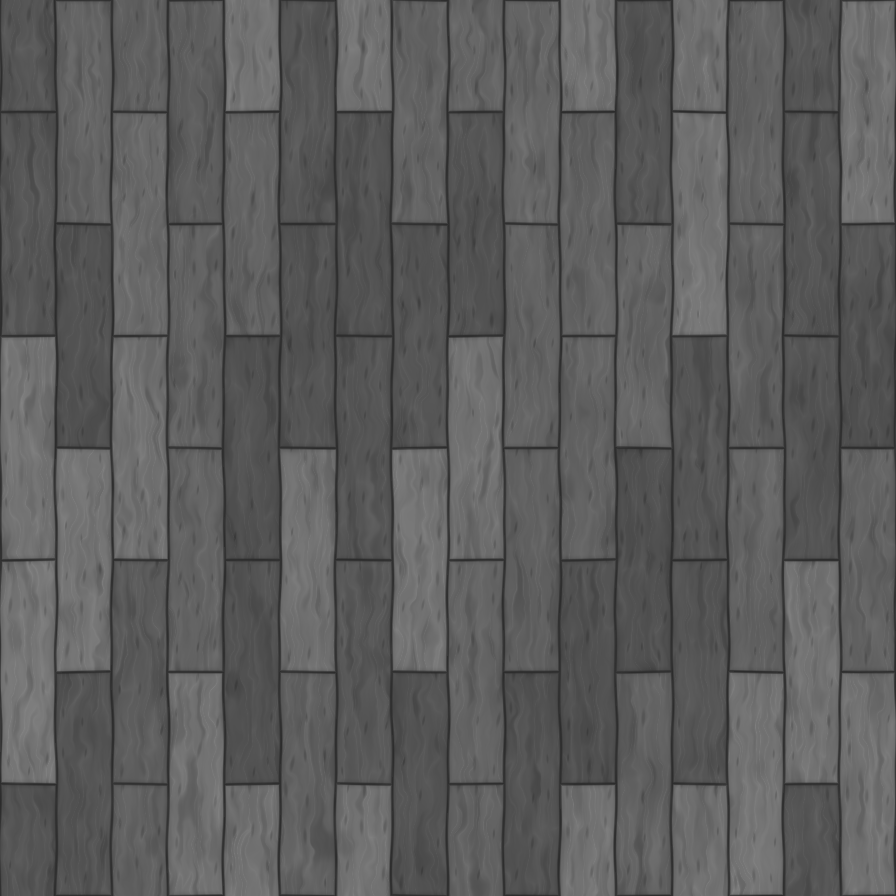
Reproduce this texture procedurally as a WebGL 1 fragment shader.

```glsl
precision highp float;

// Grey wooden planks standing upright: 16 columns of 4 planks, every other
// column shifted by half a plank. Each plank gets a hashed tone and its own
// warped noise grain with dark flecks; thin, slightly uneven seams divide them.

uniform vec2 u_resolution;

const float COLUMNS = 16.0;
const float ROWS = 4.0;
const float ASPECT = COLUMNS / ROWS;
const float SEAM_HALF_WIDTH = 0.0014;
const float TAU = 6.28319;
const vec3 SEAM_COLOR = vec3(0.17);
const vec3 DARK_WOOD = vec3(0.325);
const vec3 MID_WOOD = vec3(0.380);
const vec3 LIGHT_WOOD = vec3(0.445);

float hash(vec2 p) {
  vec3 q = fract(vec3(p.xyx) * 0.1031);
  q += dot(q, q.yzx + 33.33);
  return fract((q.x + q.y) * q.z);
}

float noise(vec2 p) {
  vec2 i = floor(p);
  vec2 f = fract(p);
  f = f * f * (3.0 - 2.0 * f);
  float low = mix(hash(i), hash(i + vec2(1.0, 0.0)), f.x);
  float high = mix(hash(i + vec2(0.0, 1.0)), hash(i + vec2(1.0, 1.0)), f.x);
  return mix(low, high, f.y);
}

float fbm(vec2 p) {
  float sum = 0.0;
  float amplitude = 0.5;
  for (int i = 0; i < 3; i++) {
    sum += amplitude * noise(p);
    p = p * 2.03 + 17.3;
    amplitude *= 0.5;
  }
  return sum / 0.875;
}

// Sideways bend of one vertical seam, in column widths; periodic in y
float seamBend(float seam, float y) {
  float phase = TAU * hash(vec2(mod(seam, COLUMNS), 7.0));
  return 0.014 * sin(TAU * 4.0 * y + phase) + 0.009 * sin(TAU * 11.0 * y + 2.0 * phase);
}

// Three plank tones with a small spread around each
vec3 plankTone(vec2 id) {
  float pick = hash(id + 41.0);
  vec3 tone = mix(DARK_WOOD, MID_WOOD, smoothstep(0.42, 0.60, pick));
  tone = mix(tone, LIGHT_WOOD, smoothstep(0.74, 0.82, pick));
  return tone + 0.018 * (hash(id + 83.0) - 0.5);
}

// Short slanted strokes, at most one in each cell
float flecks(vec2 p, vec2 seed) {
  vec2 grid = p * vec2(3.0, 1.4);
  vec2 cell = floor(grid) + seed;
  vec2 jitter = vec2(hash(cell + 3.1), hash(cell + 9.7));
  vec2 d = fract(grid) - mix(vec2(0.3), vec2(0.7), jitter);
  d.x -= d.y * mix(-0.15, 0.45, jitter.x);
  float size = mix(0.6, 1.2, hash(cell + 5.3));
  float stroke = 1.0 - smoothstep(0.2, 1.0, length(d / (vec2(0.13, 0.25) * size)));
  return stroke * step(0.45, hash(cell + 13.9));
}

// Brightness offset of the grain; p is measured in plank widths
float woodGrain(vec2 p, vec2 seed) {
  vec2 q = p + seed;
  float warp = 2.6 * fbm(q * vec2(2.2, 1.7)) + 0.5 * noise(q * vec2(5.0, 5.5));
  vec2 flow = vec2(q.x * 9.0 + warp, q.y * 1.1);
  float fibres = fbm(flow) - 0.5;
  float ridge = 1.0 - abs(2.0 * noise(flow * vec2(1.3, 0.8) + 31.0) - 1.0);
  float paleLines = pow(ridge, 7.0);
  float darkStreaks = smoothstep(0.62, 0.9, noise(flow * vec2(0.9, 1.3) + 67.0));
  float clouds = noise(q * vec2(1.5, 0.8) + 11.0) - 0.5;
  return 0.07 * fibres + 0.03 * paleLines - 0.04 * darkStreaks
       + 0.025 * clouds - 0.055 * flecks(p, seed);
}

float line(float d, float halfWidth, float soft) {
  return 1.0 - smoothstep(halfWidth - soft, halfWidth + soft, abs(d));
}

void main() {
  vec2 uv = gl_FragCoord.xy / u_resolution;
  float soft = max(0.0011, 0.7 / min(u_resolution.x, u_resolution.y));

  // Nearest vertical seam and the column beside it
  float x = uv.x * COLUMNS;
  float seam = floor(x + 0.5);
  float sideDist = x - seam - seamBend(seam, uv.y);
  float column = seam - 1.0 + step(0.0, sideDist);
  float across = x - column;

  // Nearest joint in the column, slightly tilted
  float wrapped = mod(column, COLUMNS);
  float y = uv.y * ROWS + 0.5 * (1.0 - mod(wrapped, 2.0));
  float joint = floor(y + 0.5);
  float tilt = hash(vec2(wrapped, mod(joint, ROWS)) + 23.0) - 0.5;
  float endDist = y - joint - 0.012 * tilt * (across - 0.5);
  float row = joint - 1.0 + step(0.0, endDist);

  // Wood surface, darker toward the plank edges
  vec2 id = vec2(wrapped, mod(row, ROWS));
  vec2 local = vec2(across, (y - row) * ASPECT);
  vec2 seed = floor(200.0 * vec2(hash(id + 1.7), hash(id + 6.1)));
  vec3 color = plankTone(id);
  color *= 1.0 + 2.6 * woodGrain(local, seed);
  vec2 edge = abs(vec2(sideDist / COLUMNS, endDist / ROWS));
  color *= mix(0.90, 1.0, smoothstep(0.0, 0.007, min(edge.x, edge.y)));

  // Seams, with uneven darkness along their length
  float seams = max(line(edge.x, SEAM_HALF_WIDTH, soft), line(edge.y, SEAM_HALF_WIDTH, soft));
  color = mix(color, SEAM_COLOR, seams * mix(0.75, 1.0, noise(local * 3.0 + seed)));
  gl_FragColor = vec4(color, 1.0);
}
```
